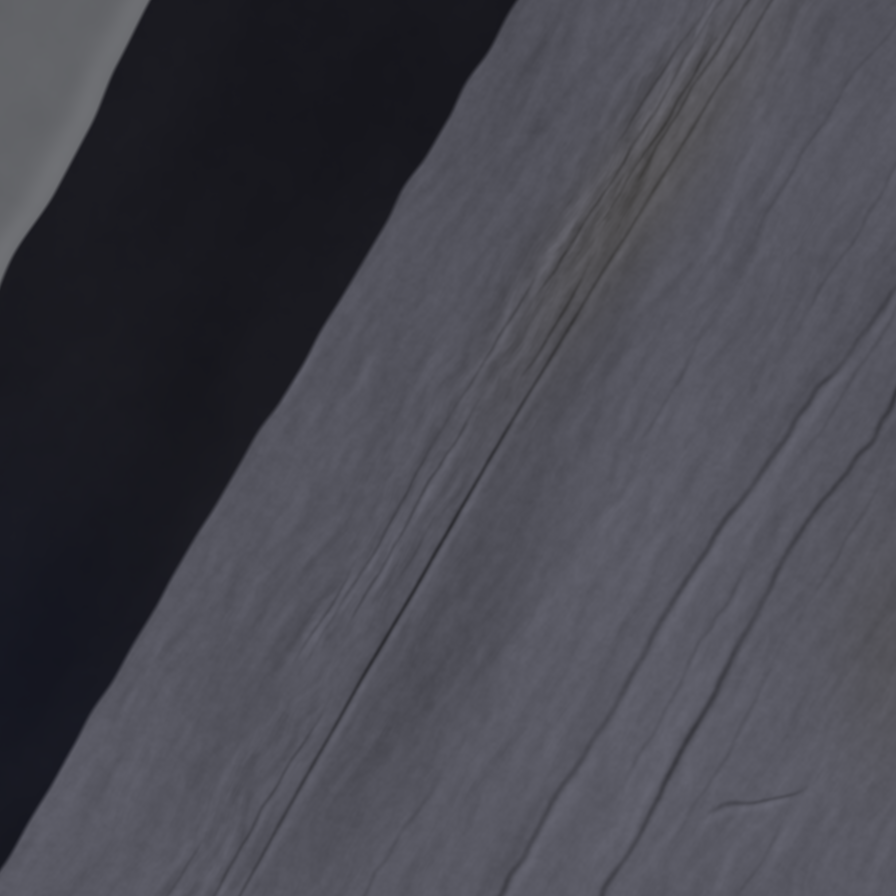
Give the GLSL for this texture, as a WebGL 1 fragment shader.

```glsl
precision highp float;
// Slanted slate face with grain and cracks, beside a dark shadow band and a pale corner.
uniform vec2 u_resolution;

float hash(vec2 p) {
  vec3 q = fract(vec3(p.xyx) * 0.1031);
  q += dot(q, q.yzx + 33.33);
  return fract((q.x + q.y) * q.z);
}

float noise(vec2 p) {
  vec2 i = floor(p), f = fract(p);
  f = f * f * (3.0 - 2.0 * f);
  return mix(mix(hash(i), hash(i + vec2(1.0, 0.0)), f.x),
             mix(hash(i + vec2(0.0, 1.0)), hash(i + 1.0), f.x), f.y);
}

float fbm(vec2 p) {
  float sum = 0.0, amp = 0.5;
  for (int i = 0; i < 4; i++) {
    sum += amp * noise(p);
    p = mat2(1.6, 1.2, -1.2, 1.6) * p + 17.3;
    amp *= 0.5;
  }
  return sum;
}

// Layered height, stretched along the grain (x runs across it, y along it).
float grainHeight(vec2 g) {
  float warp = 0.035 * (fbm(g * vec2(9.0, 7.0) + 40.0) - 0.5);
  return fbm(vec2(g.x + warp, g.y * 0.24) * 48.0 + 60.0);
}

float bell(float d, float width) {
  return exp(-d * d / (width * width));
}

float blob(vec2 d, vec2 size) {
  d /= size;
  return exp(-dot(d, d));
}

// Dark groove with a faint lit rim on its right side.
float groove(float d, float width) {
  return bell(d, width) - 0.35 * bell(d - 2.5 * width, 1.8 * width);
}

void main() {
  vec2 p = gl_FragCoord.xy / u_resolution;
  vec2 g = vec2(0.859 * p.x - 0.511 * p.y, 0.511 * p.x + 0.859 * p.y);
  float across = p.x - 0.595 * p.y;
  float wander = noise(vec2(g.y * 17.0, 3.0)) - 0.5;
  float ripple = noise(vec2(g.y * 45.0, 9.0)) - 0.5;

  // Signed distances to the long cracks
  float seam = 0.859 * (across - 0.267 + 0.010 * sin(3.14 * p.y)) + 0.002 * wander;
  float crackA = 0.84 * (p.x - 0.56 - 0.646 * p.y + 0.018 * sin(4.62 * p.y))
               + 0.009 * wander + 0.003 * ripple;
  float crackB = 0.859 * (across - 0.67 + 0.024 * bell(p.y - 0.37, 0.11))
               - 0.011 * wander + 0.005 * ripple;

  // Broad tone of the stone
  float tone = 0.333 + 0.045 * (fbm(g * vec2(9.0, 3.5) + 5.0) - 0.47);
  tone -= 0.040 * blob(vec2(seam - 0.055, g.y - 0.58), vec2(0.060, 0.36));
  tone += 0.020 * blob(p - vec2(0.66, 0.36), vec2(0.16, 0.20));
  tone += 0.022 * blob(p - vec2(0.83, 0.08), vec2(0.30, 0.22));
  tone += 0.016 * blob(p - vec2(0.12, 0.08), vec2(0.20, 0.18));
  tone += 0.012 * blob(p - vec2(0.86, 0.84), vec2(0.20, 0.18));
  tone -= 0.014 * blob(p - vec2(0.57, 0.88), vec2(0.10, 0.20));

  // Relief lit from one side, strongest in the layers left of the seam
  float layers = bell(seam + 0.045, 0.045);
  float relief = grainHeight(g + vec2(0.004, 0.002)) - grainHeight(g - vec2(0.004, 0.002));
  float roughPatch = blob(p - vec2(0.67, 0.78), vec2(0.11, 0.20));
  tone += relief * (0.075 + 0.07 * layers + 0.10 * roughPatch * layers);
  tone += 0.026 * (fbm(p * vec2(75.0, 90.0)) - 0.47);
  tone += 0.012 * (noise(p * 230.0) - 0.5);

  // Fine broken ridges following the grain
  for (int i = 0; i < 5; i++) {
    float k = float(i);
    float bend = 0.022 * (fbm(vec2(g.y * 8.0, k * 7.0 + 2.0)) - 0.47);
    float gaps = smoothstep(0.45, 0.8, noise(vec2(g.y * 7.0 + k * 3.7, k * 11.0)));
    tone -= 0.055 * gaps * groove(seam + 0.018 + 0.015 * k + bend, 0.0022);
    tone -= 0.028 * gaps * groove(seam - 0.13 - 0.085 * k + 1.6 * bend, 0.0028);
  }

  // Main cracks
  float seamDepth = 0.055 + 0.085 * bell(p.y - 0.34, 0.22);
  tone -= seamDepth * groove(seam, 0.0024);
  tone -= (0.065 + 0.05 * wander) * groove(crackA, 0.0038);
  tone -= 0.014 * bell(crackA + 0.012, 0.014);
  tone -= (0.085 - 0.06 * wander) * groove(crackB, 0.0036);
  tone -= 0.022 * bell(crackB - 0.008, 0.012);
  float branch = p.y - 0.095 - 0.25 * (p.x - 0.794) + 0.012 * (noise(p * 26.0) - 0.5);
  tone -= 0.065 * groove(-branch, 0.0025) * smoothstep(0.78, 0.81, p.x)
        * (1.0 - smoothstep(0.87, 0.91, p.x));

  // Cool stone, with warm stains by the seam and the right side
  vec3 stone = tone * vec3(1.0, 1.0, 1.115);
  float stain = blob(vec2(seam + 0.015, p.y - 0.79), vec2(0.055, 0.20))
              + 0.5 * blob(p - vec2(1.0, 0.27), vec2(0.07, 0.14));
  stone += stain * vec3(-0.010, -0.016, -0.045);

  // Shadow band, bluer low down
  float murk = fbm(g * vec2(9.0, 4.0) + 80.0) - 0.47;
  vec3 shadow = vec3(0.098, 0.098, 0.122) + 0.035 * murk
              + 0.008 * (fbm(p * 60.0) - 0.47);
  shadow += vec3(-0.006, 0.0, 0.016) * blob(p - vec2(0.0, 0.25), vec2(0.18, 0.25));

  // Pale corner, brightest along its rim
  float cornerEdge = 0.88 * (p.x - 0.5375 * (p.y - 0.68))
                   + 0.009 * (noise(vec2(p.y * 14.0, 21.0)) - 0.5);
  vec3 corner = vec3(0.385, 0.39, 0.405) + 0.05 * bell(cornerEdge + 0.012, 0.018)
              + 0.03 * (fbm(p * 22.0) - 0.47);

  // Assemble from right to left
  float stoneEdge = 0.859 * (across + 0.018) + 0.005 * (noise(vec2(g.y * 22.0, 31.0)) - 0.5);
  vec3 color = mix(shadow, stone, smoothstep(-0.003, 0.004, stoneEdge));
  color = mix(corner, color, smoothstep(-0.003, 0.003, cornerEdge));
  gl_FragColor = vec4(color, 1.0);
}
```
